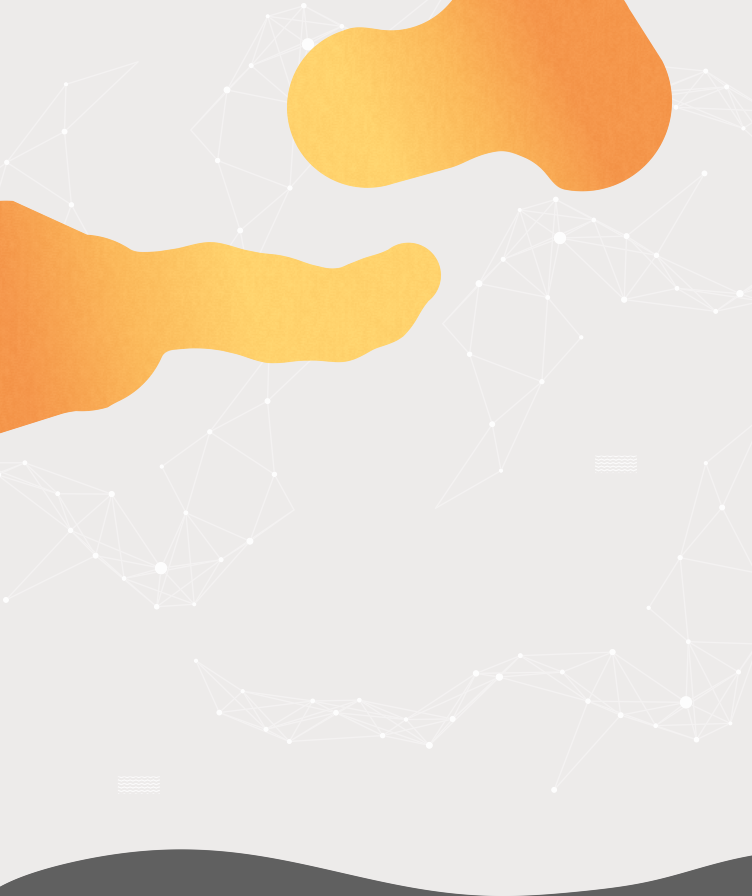
A WebGL 2 fragment shader for this background:

```glsl
#version 300 es
precision highp float;
// Pale backdrop with two grainy orange blobs, a grey wave and faint node networks.
// Blobs are smooth unions of tapered capsules; the network is one motif whose
// nearby nodes are linked, repeated with rotation. The canvas is 768 units tall.
uniform vec2 u_resolution;
out vec4 fragColor;

const float HEIGHT = 768.0, REACH = 88.0;
const int LINKS = 7, TAIL = 14, CORE = 20, HUB = 21;
const vec3 PAPER = vec3(0.93, 0.92, 0.918), SLATE = vec3(0.375);
const vec3 YELLOW = vec3(1.0, 0.825, 0.425), AMBER = vec3(0.985, 0.725, 0.355);
const vec3 ORANGE = vec3(0.96, 0.59, 0.295);

// Spine of the left blob: centre and radius
const vec3 SPINE[LINKS + 1] = vec3[LINKS + 1](
  vec3(5, 496, 100), vec3(70, 492, 75), vec3(122, 508, 42), vec3(180, 515, 44),
  vec3(235, 503, 45), vec3(290, 497, 38), vec3(322, 510, 37), vec3(350, 532, 28));

// Core of the network around its hub
const vec2 MOTIF[CORE] = vec2[CORE](
  vec2(-142, 40), vec2(-113, -75), vec2(-106, 26), vec2(-84, 1), vec2(-63, 43),
  vec2(-56, -11), vec2(-26, -20), vec2(0, 0), vec2(9, -32), vec2(38, -18),
  vec2(45, 26), vec2(2, 52), vec2(-32, 81), vec2(62, 50), vec2(87, 89),
  vec2(-5, 124), vec2(60, 111), vec2(31, 167), vec2(17, 205), vec2(67, 246));

float hash(vec2 p) { return fract(sin(dot(p, vec2(127.1, 311.7))) * 43758.5453); }

float noise(vec2 p) {
  vec2 i = floor(p), f = fract(p);
  f = f * f * (3.0 - 2.0 * f);
  return mix(mix(hash(i), hash(i + vec2(1, 0)), f.x),
             mix(hash(i + vec2(0, 1)), hash(i + vec2(1, 1)), f.x), f.y);
}

float fill(float d, float px) { return smoothstep(0.6 * px, -0.6 * px, d); }

float smoothMin(float a, float b, float k) {
  float h = max(k - abs(a - b), 0.0) / k;
  return min(a, b) - 0.25 * h * h * k;
}

float carve(float d, float hole, float k) { return -smoothMin(-d, hole, k); }

// Distance to a capsule from a to b; z holds the radius, zero gives a line
float capsule(vec2 p, vec3 a, vec3 b) {
  vec2 e = b.xy - a.xy, w = p - a.xy;
  float h = clamp(dot(w, e) / dot(e, e), 0.0, 1.0);
  return length(w - e * h) - mix(a.z, b.z, h);
}

float leftBlob(vec2 p) {
  float d = 1e4;
  for (int i = 0; i < LINKS; i++) d = smoothMin(d, capsule(p, SPINE[i], SPINE[i + 1]), 6.0);
  return d;
}

float topBlob(vec2 p) {
  float d = smoothMin(capsule(p, vec3(315, 676, 69), vec3(430, 713, 74)),
                      capsule(p, vec3(499, 681, 77), vec3(475, 728, 72)), 12.0);
  d = carve(d, length(p - vec2(335, 808)) - 66.0, 10.0);
  return carve(d, length(p - vec2(430, 588)) - 49.0, 8.0);
}

// Tail nodes are scattered by hash, the rest come from the motif
vec2 node(int i) {
  if (i >= TAIL) return MOTIF[i - TAIL];
  float k = float(TAIL - i);
  return vec2(-140.0 - 20.0 * k, 76.0 * (hash(vec2(k, 4.0)) - 0.5));
}

// White coverage of one network placed at hub and turned by angle
float network(vec2 p, vec2 hub, float angle, float px) {
  float c = cos(angle), s = sin(angle), ink = 0.0;
  vec2 q = mat2(c, -s, s, c) * (p - hub);
  if (abs(q.x + 165.0) > 260.0 || q.y < -80.0 || q.y > 250.0) return 0.0;
  if (q.x < -150.0 && abs(q.y) > 80.0) return 0.0;
  int first = q.x > -70.0 ? TAIL : 0, last = q.x < -235.0 ? TAIL : TAIL + CORE;
  for (int i = first; i < last; i++) {
    vec2 a = node(i);
    float d = length(q - a);
    if (d > REACH) continue;
    bool bareTip = i == HUB + 7 || i == TAIL + CORE - 1;
    float r = i == HUB ? 5.3 : 1.7 + 1.5 * hash(vec2(i, 9));
    if (!bareTip) ink = max(ink, 0.9 * fill(d - r, px));
    // Links to the few preceding nodes
    for (int j = max(i - 4, 0); j < i; j++) {
      vec2 b = node(j);
      if (distance(a, b) > REACH) continue;
      ink = max(ink, 0.36 * smoothstep(0.3 + px, 0.0, capsule(q, vec3(a, 0), vec3(b, 0))));
    }
  }
  return ink;
}

// Small patch of stacked zigzag lines
float zigzags(vec2 p, float px) {
  float row = abs(fract((p.y + 2.0 * abs(fract(p.x / 5.0) - 0.5)) / 3.0) - 0.5) * 3.0;
  return 0.75 * fill(row - 0.55, px) * fill(max(abs(p.x) - 18.0, abs(p.y) - 7.5), px);
}

vec3 blobColor(float tone, vec2 p) {
  float t = 2.0 * clamp(tone, 0.0, 1.0);
  vec3 c = mix(mix(YELLOW, AMBER, min(t, 1.0)), ORANGE, max(t - 1.0, 0.0));
  float grain = 0.6 * noise(p * 0.8) + 0.4 * noise(p * vec2(0.3, 0.12)) - 0.5;
  return c + grain * vec3(0.02, 0.045, 0.05);
}

void main() {
  float px = HEIGHT / u_resolution.y;
  vec2 p = gl_FragCoord.xy * px;
  float left = fill(leftBlob(p), px), top = fill(topBlob(p), px), ink = 0.0;

  // Networks and zigzag patches, only where no blob hides them
  if (left + top < 1.0) {
    ink = network(p, vec2(588, 166), 0.0, px);
    for (float k = 0.0; k < 2.0; k++) {
      ink = max(ink, network(p, vec2(138, 281) + k * vec2(-174, 231), -0.384, px));
      ink = max(ink, network(p, vec2(480, 564) + k * vec2(-216, 166), 2.976, px));
      ink = max(ink, zigzags(p - mix(vec2(119, 95), vec2(528, 370), k), px));
    }
  }
  vec3 color = mix(PAPER, vec3(1), ink);

  // Blobs with their gradients
  if (left + top > 0.0) {
    float leftTone = (215.0 - p.x - 0.25 * (p.y - 508.0)) / 210.0;
    float topTone = (p.x - 305.0 + 0.5 * (p.y - 688.0)) / 185.0;
    color = mix(color, blobColor(top > left ? topTone : leftTone, p), max(left, top));
  }

  // Wave along the lower edge
  float crest = 20.0 + 20.0 * cos(3.1416 * (p.x - 155.0) / 275.0);
  crest -= 8.0 * exp(-p.x / 25.0) + 5.0 * exp(-pow(abs(p.x - 560.0) / 60.0, 2.0));
  fragColor = vec4(mix(color, SLATE, fill(p.y - crest, px)), 1);
}
```
